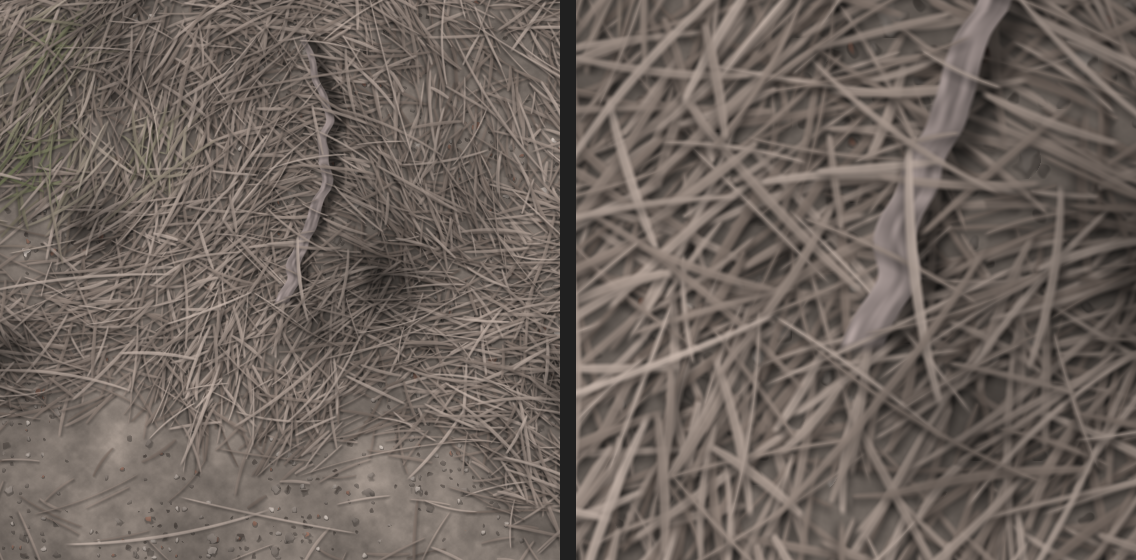
Left: the whole. Right: its middle third, enlarged.
Write a Shadertoy shader that draws this texture.

```glsl
// Dry straw strewn over bare grey soil, with pebbles, a weathered branch and some green.
// Straws are bent, tapered strokes scattered on jittered grids, drawn layer over layer,
// each dropping a soft shadow; smooth fields steer their cover, direction and tint.

#define LAYERS 23
#define STRAW_WIDTH 0.0022
#define EDGE 0.0018
#define SHADOW 0.19
#define SOIL vec3(0.475, 0.438, 0.410)
#define STRAW_DARK vec3(0.345, 0.300, 0.272)
#define STRAW_LIGHT vec3(0.710, 0.650, 0.612)
#define GREEN vec3(0.39, 0.43, 0.28)
#define BARK vec3(0.53, 0.485, 0.475)

float hash(vec2 p) {
    return fract(sin(dot(p, vec2(127.1, 311.7))) * 43758.5453);
}

vec4 hash4(vec2 p) {
    float s = dot(p, vec2(127.1, 311.7));
    return fract(sin(vec4(s, s + 1.7, s + 3.1, s + 4.9)) * vec4(43758.5, 22578.1, 19642.3, 34761.9));
}

float noise(vec2 p) {
    vec2 i = floor(p), f = fract(p);
    f = f * f * (3.0 - 2.0 * f);
    return mix(mix(hash(i), hash(i + vec2(1, 0)), f.x),
               mix(hash(i + vec2(0, 1)), hash(i + vec2(1, 1)), f.x), f.y);
}

float fbm(vec2 p) {
    float sum = 0.0, amp = 0.5;
    for (int i = 0; i < 5; i++) {
        sum += amp * noise(p);
        p = p * 2.03 + 7.3;
        amp *= 0.5;
    }
    return sum;
}

// Soft round spot with the given centre and radius
float spot(vec2 p, vec2 centre, float radius) {
    vec2 d = (p - centre) / radius;
    return exp(-dot(d, d));
}

// Share of straw: thin on the lower soil and in worn patches
float strawCover(vec2 p) {
    float border = 0.26 + 0.05 * sin(9.0 * p.x + 0.3) + 0.03 * sin(31.0 * p.x + 1.0);
    border -= 0.20 * smoothstep(0.65, 0.95, p.x);
    float c = smoothstep(-0.10, 0.11, p.y - border);
    c *= 1.0 - 0.70 * spot(p, vec2(0.87, 0.83), 0.18);
    c *= 1.0 - 0.95 * spot(p, vec2(0.0, 0.57), 0.11);
    float worn = sin(17.0 * p.x + 6.0 * p.y) * sin(19.0 * p.y - 7.0 * p.x + 1.0);
    return c * (1.0 - 0.45 * smoothstep(0.2, 0.9, worn));
}

// Prevailing direction of the straws, in radians
float strawAngle(vec2 p) {
    float a = 0.30 + 0.60 * sin(6.0 * p.x + 2.5 * p.y - 1.6) + 0.40 * sin(11.0 * p.y - 4.0 * p.x);
    return a - 1.3 * spot(p, vec2(0.85, 0.85), 0.25) + 0.8 * spot(p, vec2(0.45, 0.72), 0.16);
}

// Shaded hollows between the tufts
float hollow(vec2 p) {
    return 0.70 * spot(p, vec2(0.68, 0.50), 0.085) + 0.6 * spot(p, vec2(0.0, 0.37), 0.06)
         + 0.50 * spot(p, vec2(0.17, 0.60), 0.06) + 0.5 * spot(p, vec2(1.0, 0.31), 0.06)
         + 0.40 * spot(p, vec2(0.56, 0.42), 0.06) + 0.35 * spot(p, vec2(0.2, 0.96), 0.09);
}

float greenness(vec2 p) {
    return spot(p, vec2(0.05, 0.70), 0.08) + 0.8 * spot(p, vec2(0.09, 0.91), 0.06)
         + 0.6 * spot(p, vec2(0.28, 0.73), 0.05);
}

vec3 soil(vec2 p) {
    vec3 col = SOIL * (0.76 + 0.30 * fbm(p * 9.0) + 0.23 * fbm(p * 75.0));
    // Pebbles in two sizes, clustered by noise
    for (int i = 0; i < 2; i++) {
        float cell = i == 0 ? 0.014 : 0.028;
        vec2 id = floor(p / cell) + 40.0 * float(i);
        vec4 h = hash4(id);
        vec2 d = fract(p / cell) - 0.5 - 0.3 * (h.xy - 0.5);
        d += 0.32 * (vec2(noise(p * 150.0), noise(p * 150.0 + 9.0)) - 0.5);
        float r = 0.10 + 0.17 * h.z, e = EDGE / cell;
        float present = step(h.w, 0.5 * noise(p * 7.0 + 2.0) - 0.08);
        float dist = length(d * vec2(0.8 + 0.5 * h.y, 1.0));
        vec3 stone = mix(vec3(0.30, 0.27, 0.25), vec3(0.70, 0.66, 0.63), h.z * h.x * 1.3);
        stone = mix(stone, vec3(0.50, 0.38, 0.33), step(0.9, h.y));
        col *= 1.0 - 0.25 * present * smoothstep(r + 0.15, r, length(d + vec2(-0.06, 0.12)));
        col = mix(col, stone * (1.0 + 0.4 * d.y), present * smoothstep(r + e, r - e, dist));
    }
    return col;
}

// One grid of straws painted over the colour below
vec3 strawLayer(vec3 col, vec2 p, float layer) {
    float depth = layer / float(LAYERS - 1);
    bool stalks = layer > float(LAYERS) - 2.5;
    float cell = stalks ? 0.19 : mix(0.050, 0.092, hash(vec2(layer, 3.0)));
    vec2 q = p + vec2(hash(vec2(layer, 5.0)), hash(vec2(layer, 8.0)));
    vec2 base = floor(q / cell);
    for (int j = -1; j <= 1; j++)
    for (int i = -1; i <= 1; i++) {
        vec2 id = base + vec2(i, j);
        vec4 h = hash4(id + layer * 17.3);
        vec2 local = q - (id + 0.5 + 0.6 * (h.xy - 0.5)) * cell;
        vec2 root = p - local;
        float chance = stalks ? 0.40 : 0.05 + 0.95 * strawCover(root);
        if (fract(h.w * 37.0) > chance) continue;

        float spread = 2.0 * h.z - 1.0;
        float a = strawAngle(root) + spread * (0.45 + 0.95 * spread * spread);
        vec2 dir = vec2(cos(a), sin(a));
        vec2 nrm = vec2(-dir.y, dir.x) * (dir.x < 0.0 ? -1.0 : 1.0);
        float len = cell * (0.35 + 0.7 * fract(h.x * 31.0));
        float u = dot(local, dir) / len;
        float v = dot(local, nrm) + (h.y - 0.5) * 0.22 * len * u * u;
        float w = STRAW_WIDTH * (0.5 + 1.0 * fract(h.y * 23.0)) * (1.0 - 0.45 * u * u);
        float ends = smoothstep(1.0, 0.85, abs(u));

        float shade = ends * smoothstep(w + 0.005, 0.0, abs(v + 0.0025));
        col *= 1.0 - SHADOW * shade;
        float tone = 0.12 + 0.34 * depth + 0.50 * pow(h.w, 1.3);
        vec3 straw = mix(STRAW_DARK, STRAW_LIGHT, tone) * (1.0 + 0.07 * clamp(v / w, -1.0, 1.0));
        straw = mix(straw, GREEN, 0.8 * greenness(root) * step(0.45, fract(h.z * 41.0)));
        col = mix(col, straw, 0.86 * ends * smoothstep(w + EDGE, w - EDGE, abs(v)));
    }
    return col;
}

// Crooked grey branch, thicker towards its lower end
vec3 branch(vec3 col, vec2 p) {
    float mid = 0.582 - 0.40 * max(0.0, 0.66 - p.y) - 0.28 * max(0.0, p.y - 0.80);
    float x = p.x - mid + 0.016 * (noise(p.yy * 28.0) - 0.5);
    float w = mix(0.013, 0.006, smoothstep(0.46, 0.93, p.y));
    float span = smoothstep(0.455, 0.465, p.y) * smoothstep(0.94, 0.92, p.y);
    col *= 1.0 - 0.5 * span * smoothstep(0.024, 0.004, abs(x - 0.014));
    vec3 bark = BARK * (0.78 + 0.4 * noise(vec2(x * 230.0, p.y * 60.0)) - 10.0 * x);
    return mix(col, bark, span * smoothstep(w + EDGE, w - EDGE, abs(x)));
}

void mainImage(out vec4 fragColor, in vec2 fragCoord) {
    vec2 p = fragCoord / iResolution.y;
    vec3 col = soil(p) * (1.0 - 0.22 * strawCover(p));
    for (int i = 0; i < LAYERS; i++) {
        if (i == LAYERS - 5) col = branch(col, p);
        col = strawLayer(col, p, float(i));
    }
    // Shade the hollows and vary the light from tuft to tuft
    col *= 1.0 - 0.6 * hollow(p) * (0.3 + 1.4 * fbm(p * 22.0));
    col *= 0.74 + 0.30 * fbm(p * 6.0 + 4.0) + 0.32 * fbm(p * 20.0 + 1.0);
    fragColor = vec4(col, 1.0);
}
```
